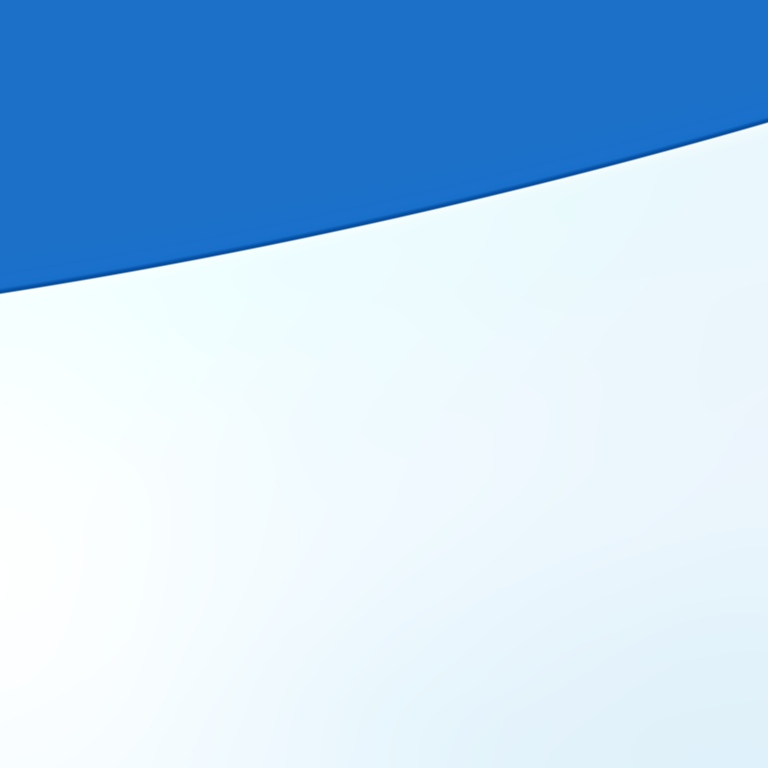
Write a Shadertoy shader that draws this background.

```glsl
// Draws a pale icy gradient below a deep blue panel with a gently curved, dark-rimmed edge.

// Curve height = x + y * u + z * u * u, in canvas units
const vec3 CURVE = vec3(0.6175, 0.1570, 0.0660);
const float EDGE_SOFTNESS = 0.0016;
const float RIM_WIDTH = 0.0050;
const float HALO_WIDTH = 0.0060;
const float BAND_WIDTH = 0.0350;

const vec3 PANEL_BLUE = vec3(0.112, 0.440, 0.780);
const vec3 BAND_BLUE = vec3(0.095, 0.440, 0.800);
const vec3 RIM_BLUE = vec3(0.000, 0.300, 0.630);

const vec3 GLOW_WHITE = vec3(0.995, 1.000, 1.000);
const vec3 ICE = vec3(0.940, 0.980, 1.000);
const vec3 MIST = vec3(0.925, 0.962, 0.990);
const vec3 CORNER_BLUE = vec3(0.875, 0.945, 0.980);
const vec3 AQUA_TINT = vec3(-0.012, 0.012, 0.000);
const vec2 GLOW_CENTER = vec2(-0.03, 0.29);
const float TINT_RIPPLE = 0.0025;

// Signed distance to the curve, positive inside the blue panel
float curveDistance(vec2 uv) {
    float height = CURVE.x + uv.x * (CURVE.y + uv.x * CURVE.z);
    float slope = CURVE.y + 2.0 * CURVE.z * uv.x;
    return (uv.y - height) / sqrt(1.0 + slope * slope);
}

vec3 paleColor(vec2 uv, float below) {
    // White glow at the left, cooling towards the right
    float reach = length((uv - GLOW_CENTER) * vec2(1.0, 0.85));
    vec3 color = mix(GLOW_WHITE, ICE, smoothstep(0.0, 0.58, reach));
    color = mix(color, MIST, smoothstep(0.45, 1.05, reach));

    // Aqua cast under the curve and a bluer lower right corner
    color += AQUA_TINT * exp(-below * below / 0.04);
    float corner = smoothstep(0.55, 0.0, length((uv - vec2(1.0, 0.0)) * vec2(0.6, 1.3)));
    color = mix(color, CORNER_BLUE, corner);

    // Faint broad colour drift
    float ripple = sin(uv.x * 13.0 + 2.0 * sin(uv.y * 7.0)) * sin(uv.y * 11.0 - uv.x * 4.0);
    color += TINT_RIPPLE * ripple * vec3(1.0, -0.4, 0.2);

    // Thin bright halo along the edge
    return mix(color, vec3(1.0), 0.75 * exp(-below / HALO_WIDTH));
}

vec3 panelColor(float above) {
    vec3 color = mix(PANEL_BLUE, BAND_BLUE, exp(-above / BAND_WIDTH));
    float rim = 1.0 - smoothstep(0.3 * RIM_WIDTH, 1.7 * RIM_WIDTH, above);
    return mix(color, RIM_BLUE, rim);
}

void mainImage(out vec4 fragColor, in vec2 fragCoord) {
    vec2 uv = fragCoord / iResolution.xy;
    float dist = curveDistance(uv);
    float softness = max(EDGE_SOFTNESS, 0.75 / iResolution.y);
    float panelMask = smoothstep(-softness, softness, dist);

    vec3 color = mix(paleColor(uv, max(-dist, 0.0)), panelColor(max(dist, 0.0)), panelMask);
    fragColor = vec4(clamp(color, 0.0, 1.0), 1.0);
}
```
